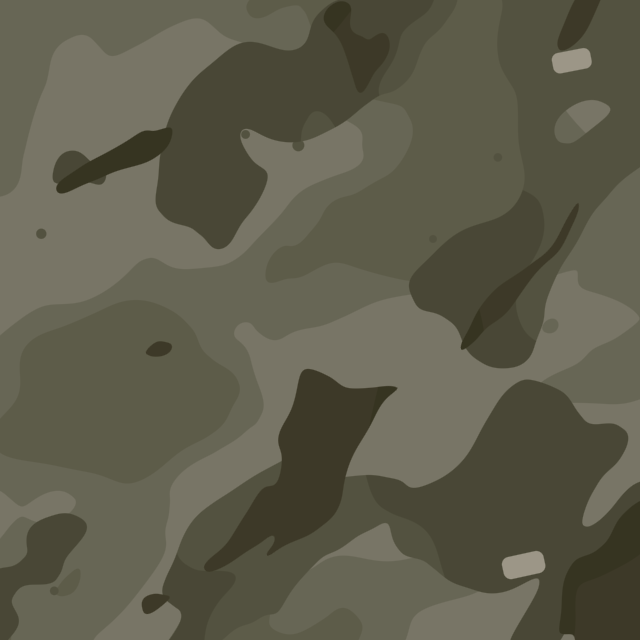
Give the GLSL for this pattern, as a Shadertoy shader.

```glsl
// Muted olive camouflage: flat, smooth-edged patches stacked in layers.
// Each layer thresholds its own warped value noise, stretched along a
// rising diagonal; a few pale chips and tiny specks are scattered on top.

#define GROUND_FREQ  vec2(3.0, 4.0)   // cells along and across the grain
#define SHADE_FREQ   vec2(2.9, 4.6)
#define DEEP_FREQ    vec2(2.9, 5.8)
#define GRAIN_ANGLE  0.85             // radians, rising to the right
#define WARP_AMOUNT  0.05
#define OLIVE_LEVEL  0.424            // ground below this is olive
#define PALE_LEVEL   0.557            // ground above this is pale
#define SHADE_LEVEL  0.600
#define DEEP_LEVEL   0.686
#define SHADE_DRIFT  0.16             // more shade towards the right
#define CHIP_CHANCE  0.22
#define SPECK_CHANCE 0.16

const vec3 OLIVE     = vec3(0.365, 0.360, 0.285);
const vec3 STONE     = vec3(0.405, 0.400, 0.335);
const vec3 PALE      = vec3(0.472, 0.460, 0.400);
const vec3 SHADE     = vec3(0.285, 0.280, 0.210);
const vec3 SOFTSHADE = vec3(0.325, 0.320, 0.250);
const vec3 DEEP      = vec3(0.240, 0.225, 0.155);
const vec3 DEEPEST   = vec3(0.212, 0.202, 0.130);
const vec3 CHIP      = vec3(0.610, 0.590, 0.530);

// Integer hash of a cell and a seed
uint hashBits(ivec2 cell, int seed) {
    uint h = uint(cell.x) * 1597334673u ^ uint(cell.y) * 3812015801u;
    h ^= uint(seed) * 2798796415u;
    h = (h ^ (h >> 16)) * 2146121005u;
    h = (h ^ (h >> 15)) * 2221713035u;
    return h ^ (h >> 16);
}

float hash(ivec2 cell, int seed) {
    return float(hashBits(cell, seed) >> 8) / 16777216.0;
}

// Lattice value: each 2x2 block holds four evenly spread values,
// which keeps the colour shares steady
float latticeValue(ivec2 cell, int seed) {
    ivec2 block = cell >> 1;
    uint corner = uint((cell.x & 1) + 2 * (cell.y & 1));
    corner ^= hashBits(block, seed + 57) & 3u;
    return fract(hash(block, seed) + 0.25 * float(corner));
}

float valueNoise(vec2 p, int seed) {
    ivec2 c = ivec2(floor(p));
    vec2 f = fract(p);
    f = f * f * f * (f * (f * 6.0 - 15.0) + 10.0);
    float low  = mix(latticeValue(c, seed), latticeValue(c + ivec2(1, 0), seed), f.x);
    float high = mix(latticeValue(c + ivec2(0, 1), seed), latticeValue(c + ivec2(1, 1), seed), f.x);
    return mix(low, high, f.y);
}

mat2 rotation(float a) {
    return mat2(cos(a), -sin(a), sin(a), cos(a));
}

// Warped three-octave noise, stretched along the given angle
float patchField(vec2 p, vec2 freq, float angle, int seed) {
    vec2 warp = vec2(valueNoise(p * 6.0, seed + 11), valueNoise(p * 6.0, seed + 12)) - 0.5;
    vec2 q = rotation(angle) * (p + 2.0 * WARP_AMOUNT * warp) * freq.x;
    q.y *= freq.y / freq.x;
    return 0.62 * valueNoise(q, seed)
         + 0.28 * valueNoise(q * 2.0 + 3.7, seed + 1)
         + 0.10 * valueNoise(q * 4.0 + 8.3, seed + 2);
}

// Antialiased mask of field > level, about one pixel wide
float above(float field, float level) {
    float slope = length(vec2(dFdx(field), dFdy(field)));
    return clamp(0.5 + 0.8 * (field - level) / max(slope, 1e-5), 0.0, 1.0);
}

float roundedBox(vec2 p, vec2 halfSize, float radius) {
    vec2 d = abs(p) - halfSize + radius;
    return length(max(d, 0.0)) + min(max(d.x, d.y), 0.0) - radius;
}

// One optional rounded piece per grid cell
float scatter(vec2 p, float grid, float chance, vec2 halfSize, float radius, float pixel, int seed) {
    ivec2 cell = ivec2(floor(p * grid));
    vec2 jitter = vec2(hash(cell, seed), hash(cell, seed + 1));
    vec2 local = p - (vec2(cell) + 0.25 + 0.5 * jitter) / grid;
    local = rotation(0.6 * hash(cell, seed + 2) - 0.2) * local;
    float size = mix(0.7, 1.2, hash(cell, seed + 3));
    float d = roundedBox(local, halfSize * size, radius * size);
    float present = step(hash(cell, seed + 4), chance);
    return present * clamp(0.5 - 0.8 * d / pixel, 0.0, 1.0);
}

void mainImage(out vec4 fragColor, in vec2 fragCoord) {
    float pixel = 1.0 / min(iResolution.x, iResolution.y);
    vec2 p = fragCoord * pixel;

    // Ground in three close tones
    float ground = patchField(p, GROUND_FREQ, 0.5, 101);
    vec3 col = mix(OLIVE, STONE, above(ground, OLIVE_LEVEL));
    col = mix(col, PALE, above(ground, PALE_LEVEL));

    // Specks under the dark patches
    float speck = scatter(p, 7.0, SPECK_CHANCE, vec2(0.008), 0.008, pixel, 701);
    col = mix(col, SOFTSHADE, speck);

    // Shade patches, each area in one of two tones
    float tone = patchField(p, vec2(2.5), GRAIN_ANGLE, 401);
    float shade = patchField(p, SHADE_FREQ, GRAIN_ANGLE, 201) + SHADE_DRIFT * (p.x - 0.5);
    col = mix(col, mix(SOFTSHADE, SHADE, above(tone, 0.45)), above(shade, SHADE_LEVEL));

    // Deepest streaks, leaning towards the shade
    float deep = patchField(p, DEEP_FREQ, GRAIN_ANGLE, 301) + 0.3 * (shade - 0.5);
    col = mix(col, mix(DEEP, DEEPEST, above(tone, 0.52)), above(deep, DEEP_LEVEL));

    // Pale chips
    float chip = scatter(p, 4.0, CHIP_CHANCE, vec2(0.034, 0.018), 0.012, pixel, 801);
    col = mix(col, CHIP, chip);

    fragColor = vec4(col, 1.0);
}
```
